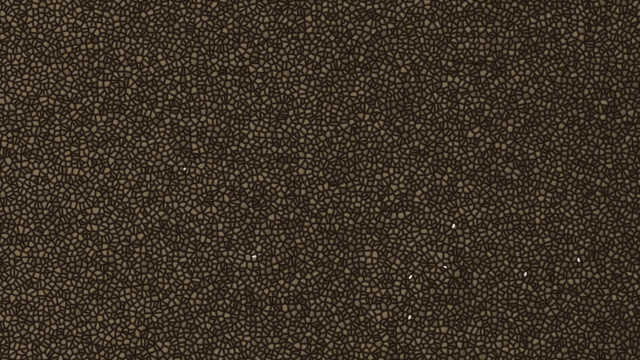
A WebGL 2 fragment shader for this texture:

```glsl
#version 300 es
precision highp float;
// Fine brown pebbled leather: domed irregular grains, dark grooves, a few pale flecks.

uniform vec2 u_resolution;
out vec4 fragColor;

// Two random values in 0..1 for an integer lattice cell.
vec2 hash2(vec2 cell) {
    uvec2 v = uvec2(ivec2(cell) + 4096) * 1664525u + 1013904223u;
    v.x += v.y * 1664525u;
    v.y += v.x * 1664525u;
    v ^= v >> 16u;
    v.x += v.y * 1664525u;
    v.y += v.x * 1664525u;
    v ^= v >> 16u;
    return vec2(v & 65535u) / 65535.0;
}

float cornerSlope(vec2 corner, vec2 offset) {
    float angle = 6.2832 * hash2(corner).x;
    return dot(vec2(cos(angle), sin(angle)), offset);
}

float gradientNoise(vec2 p) {
    vec2 i = floor(p), f = p - i;
    vec2 w = f * f * f * (f * (f * 6.0 - 15.0) + 10.0);
    float low = mix(cornerSlope(i, f), cornerSlope(i + vec2(1, 0), f - vec2(1, 0)), w.x);
    float high = mix(cornerSlope(i + vec2(0, 1), f - vec2(0, 1)), cornerSlope(i + 1.0, f - 1.0), w.x);
    return mix(low, high, w.y);
}

vec2 grainCentre(vec2 cell) {
    return cell + 0.5 + 1.15 * (hash2(cell) - 0.5);
}

// Colour at a point; uv spans 0..1 on both axes, p spans 0..1 in height.
vec3 leather(vec2 uv, vec2 p) {
    vec2 q = p * 66.0;

    // Nearest grain
    vec2 home = floor(q), toCentre = vec2(0.0);
    float nearest = 1e3;
    for (int y = -2; y <= 2; y++)
    for (int x = -2; x <= 2; x++) {
        vec2 cell = floor(q) + vec2(x, y);
        vec2 offset = grainCentre(cell) - q;
        float dist = dot(offset, offset);
        if (dist < nearest) {
            nearest = dist;
            toCentre = offset;
            home = cell;
        }
    }

    // Distance to the groove, with rounded corners
    float closeness = 0.0;
    for (int y = -2; y <= 2; y++)
    for (int x = -2; x <= 2; x++) {
        if (x == 0 && y == 0) continue;
        vec2 other = grainCentre(home + vec2(x, y)) - q;
        vec2 across = other - toCentre;
        float edge = dot(0.5 * (toCentre + other), across / max(length(across), 1e-4));
        closeness += exp(-24.0 * edge);
    }
    float groove = -log(closeness) / 24.0;
    float dome = smoothstep(-0.01, 0.41, groove);

    // Light from the upper left, grain tints and broad worn patches
    vec2 tint = hash2(home + 517.0);
    float light = 1.17 - 0.32 * uv.x + 0.14 * gradientNoise(p * 9.0) + 0.08 * gradientNoise(p * 3.0 + 7.0);
    light *= mix(0.5, 1.2, sqrt(tint.x));
    light *= 1.0 + 0.35 * dot(toCentre, vec2(0.6, -0.8));
    float tone = clamp(dome * light, 0.0, 1.1);
    vec3 colour = mix(vec3(0.118, 0.080, 0.053), vec3(0.46, 0.40, 0.31), tone);

    // Rare pale flecks, denser toward the lower right
    float chance = 0.005 * uv.x * uv.x * (1.2 - uv.y);
    float angle = 6.2832 * hash2(home + 91.0).x;
    vec2 axis = vec2(cos(angle), sin(angle));
    vec2 fleck = vec2(dot(toCentre, axis) / 0.42, dot(toCentre, vec2(-axis.y, axis.x)) / 0.22);
    float cover = step(hash2(home + 233.0).y, chance) * (1.0 - smoothstep(0.75, 1.2, length(fleck)));
    return mix(colour, vec3(0.88, 0.87, 0.83), cover);
}

void main() {
    // Four samples per pixel smooth the fine grooves
    vec3 sum = vec3(0.0);
    for (int i = 0; i < 4; i++) {
        vec2 shift = (vec2(i % 2, i / 2) - 0.5) * 0.5;
        vec2 point = gl_FragCoord.xy + shift;
        sum += leather(point / u_resolution, point / u_resolution.y);
    }
    fragColor = vec4(sum / 4.0, 1.0);
}
```
